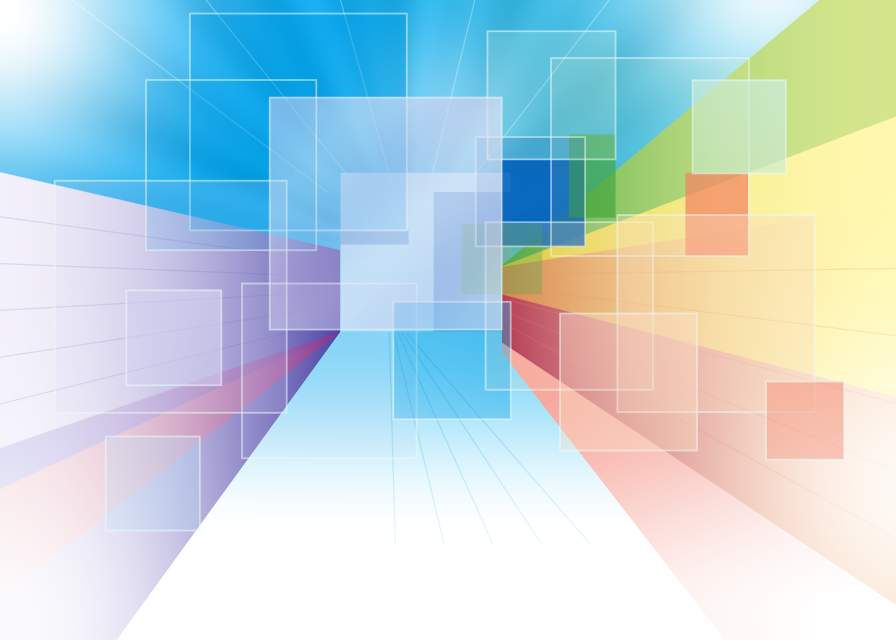
This background is drawn by a WebGL 2 fragment shader. Its source:

```glsl
#version 300 es
precision highp float;
// A bright corridor in perspective, overlaid with translucent glass squares.
// Side walls are bands below sloping lines, painted from top to bottom;
// the ceiling is a fan of rays, and the glass is made of box distances.
uniform vec2 u_resolution;
out vec4 fragColor;

const vec2 ASPECT = vec2(1.4, 1.0);
const vec2 VANISH = vec2(0.46, 0.6);
const vec3 WHITE = vec3(1.0);
const vec3 SKY = vec3(0.0, 0.62, 0.9);
const vec3 BLUE = vec3(0.0, 0.36, 0.72);
const vec3 ICE = vec3(0.7, 0.89, 0.98);
const vec3 LILAC = vec3(0.83, 0.82, 0.94);
const vec3 INDIGO = vec3(0.22, 0.18, 0.61);
const vec3 PLUM = vec3(0.45, 0.1, 0.5);
const vec3 LEMON = vec3(1.0, 0.97, 0.68);
const vec3 PEACH = vec3(0.98, 0.86, 0.76);
const vec3 CORAL = vec3(0.95, 0.45, 0.35);
const vec3 CRIMSON = vec3(0.66, 0.12, 0.26);
const vec3 MINT = vec3(0.8, 0.92, 0.84);
const vec3 GREEN = vec3(0.2, 0.62, 0.2);

// Coverage of the inside of a signed distance, one pixel soft
float cover(float d) {
  return clamp(0.5 - d * u_resolution.y, 0.0, 1.0);
}

float boxDist(vec2 p, vec2 lo, vec2 size) {
  vec2 d = (abs(p - lo - 0.5 * size) - 0.5 * size) * ASPECT;
  return length(max(d, 0.0)) + min(max(d.x, d.y), 0.0);
}

float glow(vec2 p, vec2 center, float radius) {
  vec2 d = (p - center) * ASPECT / radius;
  return exp(-dot(d, d));
}

void panel(inout vec3 col, vec2 p, vec2 lo, vec2 size, vec3 tint, float alpha) {
  col = mix(col, tint, alpha * cover(boxDist(p, lo, size)));
}

// Thin line from a to b
void seam(inout vec3 col, vec2 p, vec2 a, vec2 b, vec3 tint, float alpha) {
  vec2 pa = (p - a) * ASPECT, ba = (b - a) * ASPECT;
  float d = length(pa - ba * clamp(dot(pa, ba) / dot(ba, ba), 0.0, 1.0));
  col = mix(col, tint, alpha * cover(d - 0.001));
}

// Fill below a sloping edge; depth runs from 0 (outer) to 1 (inner)
void band(inout vec3 col, float depth, float y, vec2 edge, vec3 outer, vec3 inner) {
  float inside = cover((y - mix(edge.x, edge.y, depth)) * 0.8) * step(depth, 1.0);
  col = mix(col, mix(outer, inner, depth * depth), inside);
}

// Square pane with a pale rim and a sheen towards its upper corner
void glass(inout vec3 col, vec2 p, float x, float y, float width, vec3 tint, float alpha) {
  vec2 lo = vec2(x, y), size = width * ASPECT.yx, q = (p - lo) / size;
  float d = boxDist(p, lo, size);
  col = mix(col, tint, alpha * (0.75 + 0.25 * (q.x + q.y)) * cover(d));
  col = mix(col, vec3(0.92, 0.98, 0.97), 0.55 * cover(abs(d) - 0.0014));
}

vec3 ceiling(vec2 p) {
  vec2 d = (p - VANISH) * ASPECT;
  float angle = atan(d.x, d.y);
  vec3 col = mix(SKY, vec3(0.22, 0.74, 0.91), smoothstep(0.3, 0.65, p.x));
  col += 0.03 * sin(angle * 13.0) + 0.02 * sin(angle * 29.0);
  col = mix(col, vec3(0.08, 0.6, 0.76), 0.6 * glow(p, vec2(0.64, 0.82), 0.18));
  col = mix(col, ICE, 0.6 * glow(p, vec2(0.5, 0.83), 0.13));
  col = mix(col, WHITE, glow(p, vec2(0.0, 0.98), 0.27));
  col = mix(col, WHITE, 0.9 * glow(p, vec2(0.86, 1.03), 0.22));
  for (float x = 0.08; x < 0.8; x += 0.15)
    seam(col, p, vec2(x, 1.0), mix(VANISH, vec2(x, 1.0), 0.25), WHITE, 0.3);
  return col;
}

vec3 corridor(vec2 p) {
  vec3 col = ceiling(p);
  vec3 ground = mix(WHITE, vec3(0.47, 0.83, 0.97), smoothstep(0.16, 0.5, p.y));
  vec3 blush = mix(WHITE, vec3(0.97, 0.72, 0.69), smoothstep(0.04, 0.42, p.y));
  // Far end and floor
  panel(col, p, vec2(0.38, 0.48), vec2(0.19, 0.25), ICE, 0.9);
  panel(col, p, vec2(0.484, 0.48), vec2(0.086, 0.22), vec3(0.25, 0.55, 0.83), 0.65);
  panel(col, p, vec2(0.38, 0.618), vec2(0.076, 0.022), BLUE, 0.4);
  col = mix(col, ground, cover(p.y - 0.482));
  // Left wall and its ledges
  float left = p.x / 0.38, right = (1.0 - p.x) / 0.44;
  band(col, left, p.y, vec2(0.731, 0.609), vec3(0.95, 0.94, 0.98), INDIGO);
  band(col, left, p.y, vec2(0.3, 0.482), LILAC, PLUM);
  band(col, left, p.y, vec2(0.236, 0.482), vec3(0.96, 0.86, 0.88), PLUM);
  band(col, left, p.y, vec2(0.064, 0.482), vec3(0.9, 0.89, 0.96), INDIGO);
  band(col, left, p.y, vec2(-0.251, 0.482), ground, ground);
  // Right wall and its ledges
  band(col, right, p.y, vec2(1.1, 0.585), vec3(0.83, 0.9, 0.55), GREEN);
  band(col, right, p.y, vec2(0.818, 0.584), LEMON, vec3(0.85, 0.77, 0.1));
  band(col, right, p.y, vec2(0.68, 0.583), LEMON, vec3(0.82, 0.46, 0.22));
  band(col, right, p.y, vec2(0.38, 0.54), PEACH, CRIMSON);
  band(col, right, p.y, vec2(0.27, 0.505), PEACH, CRIMSON);
  band(col, right, p.y, vec2(0.055, 0.465), blush, mix(blush, CORAL, 0.3));
  band(col, right, p.y, vec2(-0.345, 0.45), ground, ground);
  // Perspective seams on walls and floor
  for (float t = 0.16; t < 0.9; t += 0.17) {
    seam(col, p, vec2(0.0, 0.3 + 0.43 * t), vec2(0.38, 0.48 + 0.13 * t), INDIGO, 0.13);
    seam(col, p, vec2(1.0, 0.06 + 0.62 * t), vec2(0.57, 0.47 + 0.12 * t), CORAL, 0.2);
    seam(col, p, vec2(0.43 + 0.028 * t, 0.48), vec2(0.39 + 0.32 * t, 0.15), SKY, 0.6 * p.y);
  }
  col = mix(col, WHITE, 0.85 * glow(p, vec2(0.0, 0.02), 0.27));
  return mix(col, WHITE, 0.85 * glow(p, vec2(1.03, 0.24), 0.24));
}

void panes(inout vec3 col, vec2 p) {
  panel(col, p, vec2(0.56, 0.615), vec2(0.093, 0.135), BLUE, 0.8);
  panel(col, p, vec2(0.635, 0.66), vec2(0.052, 0.13), GREEN, 0.7);
  panel(col, p, vec2(0.765, 0.6), vec2(0.07, 0.13), CORAL, 0.7);
  panel(col, p, vec2(0.515, 0.54), vec2(0.09, 0.11), GREEN, 0.35);
  glass(col, p, 0.212, 0.64, 0.242, SKY, 0.35);
  glass(col, p, 0.163, 0.609, 0.19, SKY, 0.18);
  glass(col, p, 0.061, 0.355, 0.259, LILAC, 0.15);
  glass(col, p, 0.27, 0.284, 0.195, LILAC, 0.12);
  glass(col, p, 0.439, 0.345, 0.131, SKY, 0.35);
  glass(col, p, 0.531, 0.615, 0.122, BLUE, 0.25);
  glass(col, p, 0.544, 0.751, 0.143, MINT, 0.2);
  glass(col, p, 0.615, 0.6, 0.221, LEMON, 0.1);
  glass(col, p, 0.773, 0.729, 0.104, MINT, 0.65);
  glass(col, p, 0.542, 0.391, 0.187, PEACH, 0.18);
  glass(col, p, 0.689, 0.356, 0.22, PEACH, 0.32);
  glass(col, p, 0.625, 0.296, 0.153, PEACH, 0.45);
  glass(col, p, 0.855, 0.282, 0.087, CORAL, 0.35);
  glass(col, p, 0.141, 0.398, 0.106, LILAC, 0.55);
  glass(col, p, 0.118, 0.171, 0.105, ICE, 0.25);
  // Large front pane with diagonal glare
  float glare = 0.5 + 0.5 * sin((p.x * 1.4 - p.y) * 24.0 + 1.5);
  glass(col, p, 0.301, 0.485, 0.259, mix(LILAC, WHITE, 0.4 * glare), 0.55);
}

void main() {
  vec2 p = gl_FragCoord.xy / u_resolution;
  vec3 col = corridor(p);
  panes(col, p);
  fragColor = vec4(clamp(col, 0.0, 1.0), 1.0);
}
```
